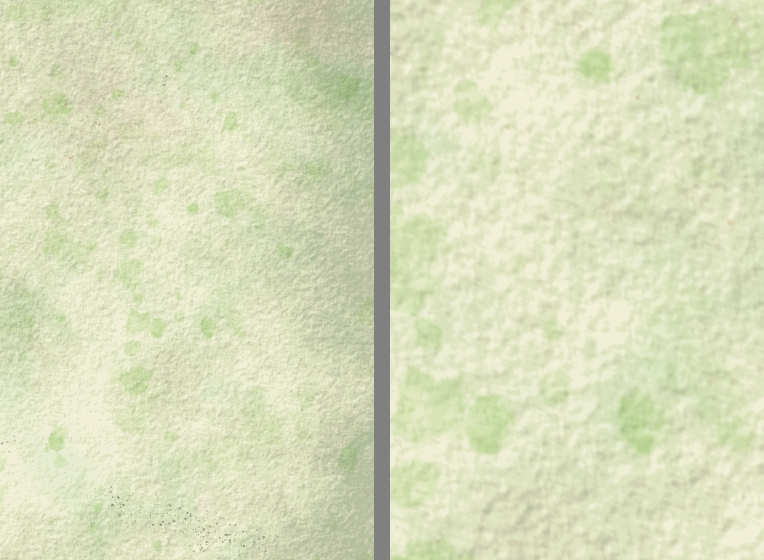
Left, the full canvas; right, a detail of the centre.
Write a WebGL 2 fragment shader that draws this texture.

```glsl
#version 300 es
precision highp float;
// Weathered lime plaster: pale green washes, moss blots, fine relief and specks.

uniform vec2 u_resolution;
out vec4 fragColor;

vec2 hash2(vec2 p) {
  vec3 q = fract(vec3(p.xyx) * vec3(0.1031, 0.103, 0.0973));
  q += dot(q, q.yzx + 33.33);
  return fract((q.xx + q.yz) * q.zy);
}

float noise(vec2 p) {
  vec2 cell = floor(p), f = fract(p);
  f = f * f * (3.0 - 2.0 * f);
  float low = mix(hash2(cell).x, hash2(cell + vec2(1, 0)).x, f.x);
  float high = mix(hash2(cell + vec2(0, 1)).x, hash2(cell + vec2(1, 1)).x, f.x);
  return mix(low, high, f.y);
}

float fbm(vec2 p, int octaves) {
  float sum = 0.0, total = 0.0, gain = 1.0;
  for (int i = 0; i < octaves; i++) {
    sum += gain * noise(p);
    total += gain;
    gain *= 0.6;
    p = mat2(1.6, 1.2, -1.2, 1.6) * p + 17.3;
  }
  return sum / total;
}

// Scattered ragged discs; radius and softness are in cell units.
float blots(vec2 p, float cells, float density, vec2 radius, float softness) {
  vec2 q = p * cells;
  float ragged = (fbm(q * 4.0, 4) - 0.5) * 0.7;
  float cover = 0.0;
  for (int y = -1; y <= 1; y++) {
    for (int x = -1; x <= 1; x++) {
      vec2 id = floor(q) + vec2(x, y) + 40.0;
      vec2 pick = hash2(id + cells * 3.7);
      vec2 offset = q + 40.0 - id - 0.2 - 0.6 * hash2(id + 91.0);
      float size = mix(radius.x, radius.y, pick.y * pick.y);
      float disc = 1.0 - smoothstep(size - softness, size + softness, length(offset) + ragged * size * 2.0);
      float present = smoothstep(0.0, 0.05, density - pick.x);
      cover = max(cover, disc * present * mix(0.35, 1.0, hash2(id + 13.0).y));
    }
  }
  return cover;
}

float glow(vec2 p, vec2 center, vec2 spread) {
  vec2 d = (p - center) / spread;
  return exp(-dot(d, d));
}

void main() {
  vec2 p = gl_FragCoord.xy / u_resolution.y;
  vec2 warp = vec2(fbm(p * 6.0 + 3.0, 5), fbm(p * 6.0 + 31.0, 5)) - 0.5;
  vec2 w = p + warp * 0.1;

  // Broad washes and uneven lighting
  float tone = 0.66 + 0.95 * (fbm(w * 6.0 + 8.0, 6) - 0.5);
  tone -= 0.62 * smoothstep(0.36, 0.72, w.x);
  tone -= 0.26 * smoothstep(0.55, 1.0, w.y);
  tone += 0.42 * glow(w, vec2(0.0, 0.16), vec2(0.2, 0.16));
  tone -= 0.2 * glow(w, vec2(0.02, 0.45), vec2(0.12, 0.1));

  // Fine gritty relief lit from the upper left
  vec2 shift = vec2(-0.0022, 0.0028);
  float relief = fbm(p * 125.0, 3) - fbm((p + shift) * 125.0, 3);
  float grit = fbm(p * 210.0 + 6.0, 2) - 0.5;
  tone += 1.05 * relief + 0.4 * grit + 0.45 * (fbm(p * 48.0 + 5.0, 4) - 0.5);

  vec3 color = mix(vec3(0.71, 0.745, 0.615), vec3(0.835, 0.84, 0.715), smoothstep(-0.25, 0.45, tone));
  color = mix(color, vec3(0.875, 0.893, 0.755), smoothstep(0.3, 0.6, tone));
  color = mix(color, vec3(0.945, 0.94, 0.84), smoothstep(0.58, 0.95, tone));

  // Cool mint washes and warm bare plaster
  float mint = smoothstep(0.48, 0.72, fbm(w * 7.0 + 50.0, 6));
  color *= mix(vec3(1.0), vec3(0.95, 0.985, 0.965), mint);
  float bare = glow(w, vec2(0.18, 0.8), vec2(0.13, 0.08)) + glow(w, vec2(0.58, 0.98), vec2(0.15, 0.1));
  bare *= smoothstep(0.3, 0.65, fbm(w * 14.0 + 70.0, 5));
  color = mix(color, color * vec3(1.01, 0.97, 0.99), min(bare * 1.2, 1.0));

  // Moss blots, denser on the left, with worn interiors
  float side = 1.0 - smoothstep(0.25, 0.6, p.x);
  float height = smoothstep(0.08, 0.4, p.y);
  float worn = smoothstep(0.22, 0.6, fbm(p * 75.0 + 9.0, 4));
  vec2 drift = p + warp * 0.035;
  float moss = blots(drift, 15.0, 0.1 + 0.32 * side * height, vec2(0.14, 0.42), 0.06);
  moss = max(moss, 0.8 * blots(drift, 26.0, 0.07 + 0.1 * side, vec2(0.12, 0.38), 0.07));
  moss = max(moss, 0.35 * smoothstep(0.6, 0.7, fbm(w * 11.0 + 23.0, 6)));
  color = mix(color, color * vec3(0.85, 0.93, 0.775), moss * mix(0.45, 1.0, worn));

  // Flaked pale patches
  float flake = blots(p + warp * 0.05 + 0.3, 11.0, 0.07, vec2(0.15, 0.36), 0.05);
  color = mix(color, vec3(0.93, 0.905, 0.82) + relief * 0.15, flake * 0.55);

  // Dark pits in drifting bands, rust specks near the bare plaster
  float band = exp(-pow((w.y - 0.15 + 0.26 * w.x) / 0.026, 2.0));
  band *= smoothstep(0.16, 0.22, p.x) * (1.0 - smoothstep(0.42, 0.52, p.x));
  band += glow(w, vec2(0.02, 0.21), vec2(0.06, 0.015));
  band += 0.4 * glow(w, vec2(0.3, 0.8), vec2(0.01, 0.11));
  float pits = blots(p, 210.0, 0.015 + 0.3 * band, vec2(0.15, 0.5), 0.22);
  color = mix(color, vec3(0.42, 0.44, 0.36), pits * 0.7);
  float rust = blots(p + 0.5, 190.0, 0.025 + 0.17 * glow(w, vec2(0.16, 0.77), vec2(0.08, 0.07)), vec2(0.12, 0.45), 0.2);
  color = mix(color, vec3(0.72, 0.56, 0.42), rust * 0.65);

  fragColor = vec4(clamp(color, 0.0, 1.0), 1.0);
}
```
